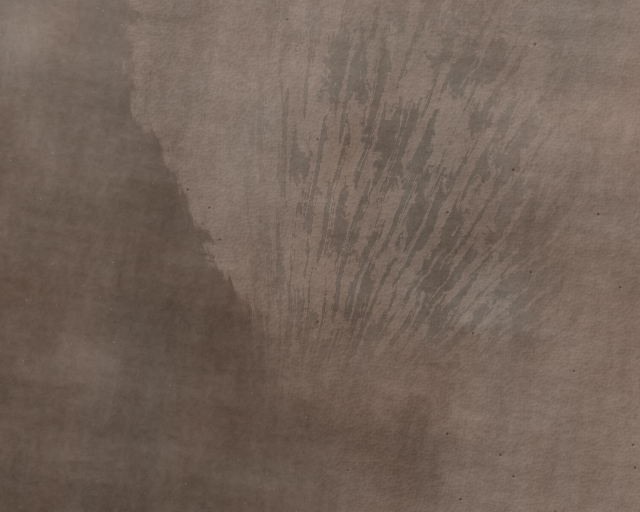
Give the GLSL for this texture, as a Shadertoy shader.

```glsl
#define DARK vec3(0.335, 0.275, 0.235)
#define LIGHT vec3(0.575, 0.515, 0.475)
#define WARM vec3(0.014, -0.005, -0.009)
#define FAN_PIVOT vec2(0.53, -0.05)
#define STREAK_SCALE vec2(95.0, 17.0)
#define STREAK_DEPTH 0.27
#define GRAIN_SCALE 150.0
#define GRAIN_DEPTH 0.17
#define CLOUD_DEPTH 0.20
#define PIT_RADIUS 0.0038
#define SPECK_RADIUS 0.0022

vec2 hash2(vec2 p) {
    vec2 q = vec2(dot(p, vec2(127.1, 311.7)), dot(p, vec2(269.5, 183.3)));
    return fract(sin(q) * 43758.5);
}

// Cellular noise: distance to the nearest point and its random id
vec2 cells(vec2 p) {
    vec2 base = floor(p), nearest = vec2(9.0, 0.0);
    for (int y = -1; y <= 1; y++)
    for (int x = -1; x <= 1; x++) {
        vec2 cell = base + vec2(x, y);
        float d = length(cell + hash2(cell) - p);
        if (d < nearest.x) nearest = vec2(d, hash2(cell + 71.3).x);
    }
    return nearest;
}

// Layered, warped sines, roughly -0.7 to 0.7
float clouds(vec2 p) {
    float sum = 0.0, amp = 0.5;
    for (int i = 0; i < 5; i++) {
        p = mat2(0.8, -0.6, 0.6, 0.8) * p;
        p += 0.7 * sin(1.3 * p.yx + float(i) * 1.7);
        sum += amp * sin(p.x) * sin(p.y);
        p *= 1.9;
        amp *= 0.6;
    }
    return sum;
}

float blob(vec2 p, vec2 center, float radius) {
    vec2 q = (p - center) / radius;
    return exp(-dot(q, q));
}

// Sparse small dots, of which only a share is kept
float spots(vec2 p, float scale, float radius, float share) {
    vec2 c = cells(p * scale);
    float d = c.x / scale;
    return (1.0 - smoothstep(radius * 0.35, radius, d)) * step(1.0 - share, c.y);
}

void mainImage(out vec4 fragColor, in vec2 fragCoord) {
    vec2 p = fragCoord / iResolution.y;
    float broad = clouds(p * 5.0 + 2.0);
    float mottle = clouds(p * 23.0 + 7.0);
    float fine = clouds(p * 120.0);
    vec2 grain = cells(p * GRAIN_SCALE);
    float relief = grain.x - cells((p + vec2(-0.0015, 0.0025)) * GRAIN_SCALE).x;

    // Trowel streaks fanning out from below
    vec2 arm = p - FAN_PIVOT;
    float angle = atan(arm.x, max(arm.y, 0.01)) + 0.025 * broad;
    float streak = clouds(vec2(angle, length(arm)) * STREAK_SCALE);
    float ragged = streak + 0.16 * (grain.y - 0.5) + 0.12 * fine;

    // Raised coat with a torn left edge that dissolves near the bottom
    float edge = p.x - 0.26 - 0.56 * max(0.8 - p.y, 0.0);
    edge += 0.022 * ragged + 0.02 * mottle + 0.015 * broad;
    float blur = mix(0.11, 0.012, smoothstep(0.22, 0.45, p.y));
    float coat = smoothstep(-blur, blur, edge);

    // Broad tones of the bare ground and the coat
    float ground = mix(0.16, 0.55, smoothstep(0.5, 1.0, p.y));
    ground += 0.22 * blob(p, vec2(0.08, 0.52), 0.2);
    ground += 0.22 * blob(p, vec2(0.18, 0.3), 0.1);
    ground += 0.22 * blob(p, vec2(0.04, 0.92), 0.05);
    float plaster = 0.56 + 0.2 * smoothstep(0.5, 1.0, p.y);
    plaster += 0.12 * smoothstep(0.65, 1.2, p.x);
    plaster -= 0.2 * blob(p, vec2(0.62, 0.18), 0.15);
    plaster -= 0.3 * blob(p + 0.05 * mottle, vec2(0.8, 0.08), 0.12);
    float cool = blob(p + 0.05 * mottle, vec2(0.98, 0.42), 0.08);
    plaster += 0.16 * cool;

    // Grooves between the streaks
    float zone = smoothstep(0.43, 0.66, p.x) * (1.0 - smoothstep(0.85, 1.2, p.x));
    zone *= smoothstep(0.25, 0.42, p.y) * (1.0 - 0.6 * smoothstep(0.75, 1.0, p.y));
    float groove = 1.0 - smoothstep(-0.14, 0.1, ragged + 0.2 * broad);
    plaster -= STREAK_DEPTH * groove * (0.12 + 0.88 * zone);

    float tone = mix(ground, plaster, coat);
    tone += CLOUD_DEPTH * broad + 0.13 * mottle + 0.09 * fine;
    tone += GRAIN_DEPTH * relief * mix(0.35, 1.0, coat * (1.0 - 0.6 * groove * zone));
    tone += 0.07 * (grain.y - 0.5);

    // Dark pits with a lit rim, and pale specks
    vec2 chipped = p + 0.002 * vec2(fine, mottle);
    float pit = spots(chipped, 16.0, PIT_RADIUS, 0.13);
    float rim = spots(chipped + vec2(-0.002, 0.003), 16.0, PIT_RADIUS, 0.13);
    float speck = spots(chipped * vec2(1.0, 0.8), 30.0, SPECK_RADIUS, 0.14);
    tone += coat * (0.14 * rim * (1.0 - pit) - 0.5 * pit);
    tone += 0.28 * speck * (1.0 - 0.6 * coat);

    // Warmer coat in the middle, cooler in the grooves and worn patches
    float warmth = 0.8 * clouds(p * 7.0 + 11.0) - 0.8 * cool;
    warmth += coat * (0.5 - groove * zone) - 0.6 * smoothstep(0.65, 1.0, p.y);
    vec3 color = mix(DARK, LIGHT, clamp(tone, -0.3, 1.2)) + WARM * warmth;
    fragColor = vec4(color, 1.0);
}
```
